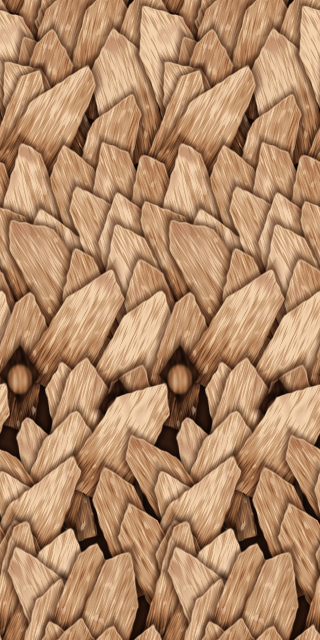
Reproduce this texture procedurally as a Shadertoy shader.

```glsl
#define REPEATS 2.0      // tiles across the canvas
#define COLUMNS 4.0      // slabs across one tile
#define ROWS 12.0        // slab rows up the canvas (even)
#define HALF_WIDTH 0.060 // slab half width
#define SLAB_LENGTH 0.42
#define LEAN 0.40        // mean tilt in radians
#define LEFTWARD 0.62    // share of slabs whose tip points left
#define SHADOW_REACH 0.026
#define RIM 0.007        // pale worn edge
#define TONE 0.82        // overall lightness
#define GRAIN 0.44       // fibre contrast

const vec3 DARK  = vec3(0.19, 0.10, 0.06);
const vec3 DEEP  = vec3(0.44, 0.28, 0.17);
const vec3 BROWN = vec3(0.69, 0.47, 0.31);
const vec3 TAN   = vec3(0.79, 0.62, 0.46);
const vec3 PALE  = vec3(0.95, 0.82, 0.68);
const vec3 GREY  = vec3(0.59, 0.45, 0.33);
const vec3 RUST  = vec3(0.56, 0.30, 0.18);
const vec3 SHADE = vec3(0.50, 0.41, 0.35);

vec2 hash2(vec2 p) {
    vec3 a = fract(p.xyx * vec3(0.1031, 0.1030, 0.0973));
    a += dot(a, a.yzx + 33.33);
    return fract((a.xx + a.yz) * a.zy);
}

float cornerSlope(vec2 cell, vec2 offset) {
    return dot(hash2(cell) * 2.0 - 1.0, offset);
}

float gradientNoise(vec2 p) {
    vec2 i = floor(p), f = p - i, e = vec2(0.0, 1.0);
    vec2 u = f * f * f * (f * (f * 6.0 - 15.0) + 10.0);
    return mix(mix(cornerSlope(i, f), cornerSlope(i + e.yx, f - e.yx), u.x),
               mix(cornerSlope(i + e, f - e), cornerSlope(i + 1.0, f - 1.0), u.x), u.y);
}

vec3 barkRamp(float t) {
    vec3 c = mix(DARK, DEEP, smoothstep(0.0, 0.28, t));
    c = mix(c, BROWN, smoothstep(0.25, 0.55, t));
    c = mix(c, TAN, smoothstep(0.5, 0.75, t));
    return mix(c, PALE, smoothstep(0.74, 1.0, t));
}

// Signed distance to a slab with a sharp off-centre peak; q.y = 0 at the tip
float slabDistance(vec2 q, float halfWidth, vec2 shape) {
    float e = q.x - (shape.x - 0.5) * 1.1 * halfWidth;
    float slope = e > 0.0 ? mix(0.8, 1.9, shape.y) : mix(1.9, 0.9, shape.y);
    float top = -slope * (sqrt(e * e + 0.00004) - 0.006);
    float cut = (q.y - top) / sqrt(1.0 + slope * slope);
    return max(max(abs(q.x) - halfWidth, cut), -q.y - SLAB_LENGTH);
}

// Diamond gap between slabs
float hollowDistance(vec2 q) {
    return dot(abs(q + vec2(0.0, 0.07)), vec2(0.83, 0.56)) - 0.053;
}

vec3 slabColor(vec2 q, float across, float d, vec2 seed, vec2 vary) {
    vec2 s = seed * 17.0;
    float fibre = gradientNoise(q * vec2(80.0, 6.0) + s);
    float fine = gradientNoise(q * vec2(200.0, 20.0) + s + 40.0);
    float blotch = gradientNoise(q * vec2(24.0, 13.0) + s + 80.0);
    float t = TONE + 0.26 * (vary.x - 0.5) + GRAIN * (0.8 * fibre + fine) + 0.24 * blotch;
    t -= 0.06 * across + 0.10 * across * across;
    t -= 0.50 * smoothstep(0.17, 0.40, -q.y);
    vec3 c = barkRamp(t);
    // Grey weathering, rusty stains and pale flakes
    c = mix(c, GREY * (0.75 + 0.5 * t), 0.4 * smoothstep(0.7, 0.95, vary.y));
    float stain = smoothstep(0.0, 0.35, blotch + 0.3 * fibre + 0.25 * (vary.y - 0.5));
    c = mix(c, RUST, 0.45 * stain * smoothstep(0.2, 0.02, -q.y));
    float flake = gradientNoise(q * vec2(46.0, 28.0) + s + 120.0);
    c = mix(c, PALE, 0.5 * smoothstep(0.22, 0.36, flake + 0.2 * fine));
    float rim = 1.0 - smoothstep(0.2 * RIM, RIM, -d);
    return mix(c, PALE, 0.5 * rim * smoothstep(0.22, 0.05, -q.y));
}

// Rounded stub deep in a hollow
vec3 hollowColor(vec2 q) {
    float r = length((q + vec2(0.0, 0.085)) / vec2(0.042, 0.05));
    float grain = gradientNoise(q * vec2(90.0, 25.0));
    vec3 stub = barkRamp(0.66 - 0.45 * r * r + 0.3 * grain - 3.0 * q.x);
    return mix(stub, DARK * (0.8 + grain), smoothstep(0.8, 1.05, r));
}

void mainImage(out vec4 fragColor, in vec2 fragCoord) {
    vec2 p = fragCoord / iResolution.xy * vec2(1.0, 2.0);
    float edge = 1.0 / iResolution.x;
    vec2 cell = vec2(1.0 / (REPEATS * COLUMNS), 2.0 / ROWS);
    vec3 color = DARK;

    // Paint rows from the back (high) to the front (low)
    float baseRow = floor(p.y / cell.y);
    for (float j = 3.0; j >= -1.0; j--) {
        float row = baseRow + j;
        float stagger = 0.5 * mod(row, 2.0);
        float baseCol = floor(p.x / cell.x - stagger + 0.5);
        for (float k = -3.0; k <= 3.0; k++) {
            float col = baseCol + k;
            vec2 id = mod(vec2(col, row), vec2(COLUMNS, ROWS));
            vec2 jitter = hash2(id + 3.7), shape = hash2(id + 31.3), vary = hash2(id + 57.1);
            vec2 tip = (vec2(col + stagger, row + 0.5) + (jitter - 0.5) * vec2(0.5, 0.9)) * cell;
            bool hollow = abs(id.y * COLUMNS + id.x - 19.5) < 1.0;

            // Slabs cross each other, tilting left or right with a slight bend
            float side = hash2(id + 91.9).x < LEFTWARD ? 1.0 : -0.85;
            float a = hollow ? 0.0 : side * LEAN * (0.65 + 0.7 * jitter.y);
            vec2 q = mat2(cos(a), -sin(a), sin(a), cos(a)) * (p - tip);
            q.x += 0.5 * (vary.x - 0.5) * q.y * q.y;
            float halfWidth = HALF_WIDTH + 0.02 * vary.x - 0.06 * min(q.y, 0.0);
            float d = hollow ? hollowDistance(q) : slabDistance(q, halfWidth, shape);
            if (d > SHADOW_REACH + 0.01) continue;

            d += 0.006 * gradientNoise(q * vec2(45.0, 30.0) + id * 9.0);
            color *= mix(SHADE, vec3(1.0), smoothstep(-0.004, SHADOW_REACH, d));
            if (d > edge) continue;
            vec3 slab = hollow ? hollowColor(q) : slabColor(q, q.x / halfWidth, d, id, vary);
            color = mix(color, slab, smoothstep(edge, -edge, d));
        }
    }
    fragColor = vec4(color, 1.0);
}
```
